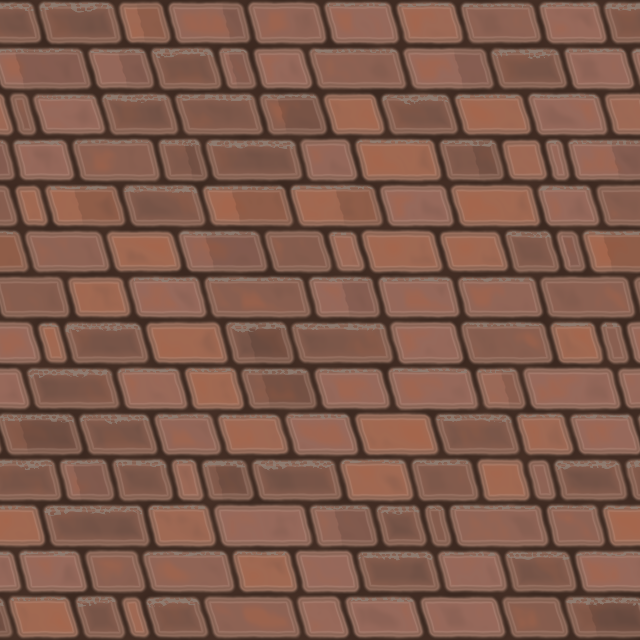
This texture is drawn by a Shadertoy shader. Its source:

```glsl
const float ROWS = 14.0;

float hash(vec2 p) {
    return fract(sin(dot(p, vec2(12.99, 78.23))) * 4375.85);
}

// Smooth blotches from warped, layered sines, about -1 to 1
float waves(vec2 p) {
    float sum = 0.0, amp = 0.55;
    for (int i = 0; i < 4; i++) {
        sum += amp * sin(p.x + 1.4 * sin(p.y));
        p = mat2(1.2, 1.3, -1.3, 1.2) * p + 2.7;
        amp *= 0.55;
    }
    return sum;
}

// Cellular noise: distance to the nearest scattered point
float cellular(vec2 p) {
    vec2 cell = floor(p);
    float nearest = 2.0;
    for (int j = -1; j <= 1; j++)
        for (int i = -1; i <= 1; i++) {
            vec2 c = cell + vec2(i, j);
            vec2 point = c + vec2(hash(c), hash(c + 37.0));
            nearest = min(nearest, distance(p, point));
        }
    return nearest;
}

// Jittered position of a vertical joint, periodic across the row
float joint(float k, float row, float count) {
    return k + 0.38 * hash(vec2(mod(k, count) + 3.0, row + 11.0));
}

float roundBox(vec2 p, vec2 size, float radius) {
    vec2 q = abs(p) - size + radius;
    return length(max(q, 0.0)) + min(max(q.x, q.y), 0.0) - radius;
}

vec3 brickColor(vec2 p, vec2 size, float depth, vec2 id) {
    float tone = hash(id + 5.0);
    float blotch = waves(p * vec2(2.6, 2.0) + 40.0 * hash(id + 9.0));
    float core = smoothstep(0.05, 0.34, depth);

    // Clay tone of this brick, with a warm or sooty cloud in the middle
    vec3 color = mix(vec3(0.52, 0.36, 0.30), vec3(0.59, 0.41, 0.355), smoothstep(0.2, 0.6, tone));
    color = mix(color, vec3(0.64, 0.41, 0.31), 0.8 * smoothstep(0.68, 0.85, tone));
    color = mix(color, vec3(0.66, 0.39, 0.28), 0.5 * core * smoothstep(0.0, 0.9, blotch));
    float soot = 1.0 - smoothstep(0.12, 0.28, tone);
    color = mix(color, vec3(0.43, 0.31, 0.265), core * (0.6 * soot + 0.25 * smoothstep(0.1, 0.9, -blotch)));

    // Some bricks change shade at a vertical seam
    float seamX = size.x * (hash(id + 17.0) - 0.5) + 0.02 * waves(p.yy * 9.0);
    float seam = step(0.74, hash(id + 13.0)) * smoothstep(-0.02, 0.02, p.x - seamX);
    color *= 1.0 - 0.11 * seam;

    // Pale worn border with a thin highlight
    color = mix(color, vec3(0.58, 0.45, 0.39), 0.65 * (1.0 - smoothstep(0.06, 0.16, depth)));
    color += 0.045 * exp(-pow((depth - 0.115) / 0.018, 2.0));
    color -= 0.04 * exp(-pow((depth - 0.065) / 0.02, 2.0));

    // Grey flakes hanging from the upper edge
    float chips = cellular(p * vec2(9.0, 12.0) + 50.0 * hash(id + 21.0));
    float reach = (0.07 + 0.13 * soot) * (0.55 + 0.45 * waves(p.xx * 3.0 + tone * 30.0));
    float flake = smoothstep(0.0, 0.025, reach - (size.y - p.y) + 0.05)
                * smoothstep(0.36, 0.46, chips) * step(0.45, hash(id + 25.0) + soot);
    return mix(color, vec3(0.56, 0.51, 0.47), 0.7 * flake);
}

void mainImage(out vec4 fragColor, in vec2 fragCoord) {
    vec2 grid = fragCoord / iResolution.xy * ROWS;
    float pixel = ROWS / iResolution.y;
    float row = floor(grid.y);
    float v = grid.y - row - 0.5;

    // Locate the brick between two leaning joints
    float count = 8.0 + step(0.6, hash(vec2(row, 2.0)));
    float lean = 0.11 + 0.08 * hash(vec2(row, 4.0));
    float c = (grid.x + lean * v + 0.03 * sin(v * 5.0)) * count / ROWS + hash(vec2(row, 6.0));
    float k = floor(c);
    if (c < joint(k, row, count)) k -= 1.0;
    float left = joint(k, row, count);
    float right = joint(k + 1.0, row, count);
    vec2 id = vec2(mod(k, count), row);

    // Split a few bricks into a long and a narrow piece
    if (hash(id + 31.0) > 0.9 && right - left > 0.9) {
        float cut = mix(left, right, 0.66);
        if (c < cut) right = cut;
        else { left = cut; id += 60.0; }
    }

    // Rounded, slightly uneven outline
    vec2 p = vec2((c - 0.5 * (left + right)) * ROWS / count, v);
    vec2 size = vec2(0.5 * (right - left) * ROWS / count - 0.065, 0.425 + 0.02 * hash(id + 41.0));
    float depth = -roundBox(p, size, 0.13) + 0.009 * waves(p * 7.0 + 20.0 * hash(id));

    // Mortar is darkest along the middle of the joint
    vec3 mortar = mix(vec3(0.35, 0.255, 0.21), vec3(0.25, 0.17, 0.135), smoothstep(0.0, 0.06, -depth));
    mortar *= 1.0 + 0.08 * waves(grid * 3.0);

    float cover = smoothstep(-0.015 - 0.5 * pixel, 0.025 + 0.5 * pixel, depth);
    vec3 color = mix(mortar, brickColor(p, size, depth, id), cover);
    fragColor = vec4(color, 1.0);
}
```
